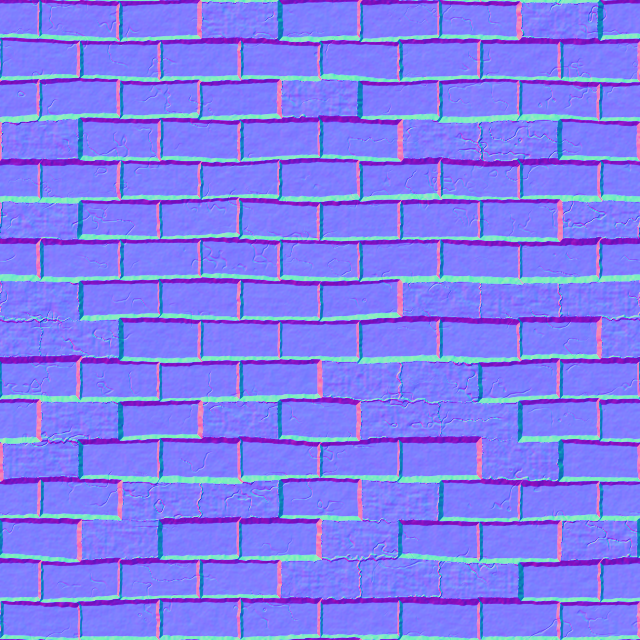
A Shadertoy shader for this texture map:

```glsl
#define ROWS 16.0
#define SUNKEN_SHARE 0.22
#define RAISED_LEVEL 0.28
#define SUNKEN_LEVEL 0.04
#define JOINT_INSET vec2(0.065, 0.095)
#define SEAM_INSET vec2(0.025, 0.03)
#define SIDE_SLOPE 2.1
#define LEDGE_SLOPE 1.75
#define SAG 0.10
#define TILT 0.045
#define GRAIN 0.011

float hash(vec2 cell, float seed) {
    vec3 v = fract((cell.xyx + seed * 17.3) * vec3(0.1031, 0.1030, 0.0973));
    v += dot(v, v.yzx + 33.33);
    return fract((v.x + v.y) * v.z);
}

// Value noise that wraps at the canvas borders
float noise(vec2 p, vec2 scale, float seed) {
    vec2 x = p * scale, period = ROWS * scale;
    vec2 a = mod(floor(x), period), b = mod(floor(x) + 1.0, period);
    vec2 f = fract(x);
    f = f * f * (3.0 - 2.0 * f);
    return mix(mix(hash(a, seed), hash(vec2(b.x, a.y), seed), f.x),
               mix(hash(vec2(a.x, b.y), seed), hash(b, seed), f.x), f.y);
}

// Plaster grain, brush strokes and thin raised creases
float plaster(vec2 p, float rough) {
    float grain = noise(p, vec2(4.0), 1.0) + 0.5 * noise(p, vec2(9.0), 2.0)
                + 0.3 * noise(p, vec2(18.0), 3.0);
    float strokes = noise(p, vec2(13.0, 2.0), 4.0) + noise(p, vec2(3.0, 14.0), 5.0);
    float bend = noise(p, vec2(2.0, 3.0), 6.0) + 0.3 * noise(p, vec2(8.0), 7.0);
    float crease = 1.0 - smoothstep(0.0, 0.05, abs(bend - 0.65));
    crease *= smoothstep(0.5, 0.75, noise(p, vec2(1.0, 2.0), 8.0));
    return GRAIN * (grain * (1.0 + rough) + strokes * (0.25 + 0.7 * rough)
                    + crease * (1.2 + 0.8 * rough));
}

// Highest of the nearby bricks; each falls away beyond its flat top
float wallHeight(vec2 p) {
    vec2 surface = p;
    vec2 jag = vec2(noise(p, vec2(7.0), 9.0), noise(p, vec2(7.0), 10.0)) - 0.5;
    jag += 0.5 * (vec2(noise(p, vec2(15.0), 11.0), noise(p, vec2(15.0), 12.0)) - 0.5);
    p.y += SAG * (noise(p, vec2(0.5, 1.0), 13.0) - 0.5);
    float top = 0.0, rough = 1.0;
    for (int j = -1; j <= 1; j++) {
        float row = floor(p.y) + float(j);
        float shift = mod(row, 2.0);
        float firstColumn = floor((p.x - shift) * 0.5 - 0.5);
        for (int i = 0; i < 2; i++) {
            float column = firstColumn + float(i);
            vec2 id = mod(vec2(column, row), vec2(ROWS * 0.5, ROWS));
            float sunken = step(hash(id, 14.0), SUNKEN_SHARE);
            vec2 q = p - vec2(2.0 * column + 1.0 + shift, row + 0.5);
            q += jag * mix(0.03, 0.11, sunken);
            q.y += TILT * (hash(id, 15.0) - 0.5) * 2.0 * q.x;
            q += 0.04 * (vec2(hash(id, 16.0), hash(id, 17.0)) - 0.5);

            vec2 extent = vec2(1.0, 0.5) - mix(JOINT_INSET, SEAM_INSET, sunken);
            vec2 fall = (abs(q) - extent) * vec2(SIDE_SLOPE, LEDGE_SLOPE);
            float level = mix(RAISED_LEVEL, SUNKEN_LEVEL, sunken);
            level *= 0.88 + 0.24 * hash(id, 18.0);
            level += 0.03 * dot(q, vec2(hash(id, 19.0), hash(id, 20.0)) - 0.5);
            float height = level - max(max(fall.x, fall.y), 0.0);
            if (height > top) {
                top = height;
                rough = sunken;
            }
        }
    }
    return top + plaster(surface, rough);
}

void mainImage(out vec4 fragColor, in vec2 fragCoord) {
    vec2 p = fragCoord / iResolution.xy * ROWS;
    float reach = max(0.018, 0.55 * ROWS / iResolution.y);
    vec2 e = vec2(reach, 0.0);
    vec2 slope = vec2(wallHeight(p + e.xy) - wallHeight(p - e.xy),
                      wallHeight(p + e.yx) - wallHeight(p - e.yx)) / (2.0 * reach);

    // Encode the normal with green pointing down the wall
    vec3 normal = normalize(vec3(-slope.x, slope.y - 0.015, 1.0));
    fragColor = vec4(normal * 0.5 + 0.5, 1.0);
}
```
